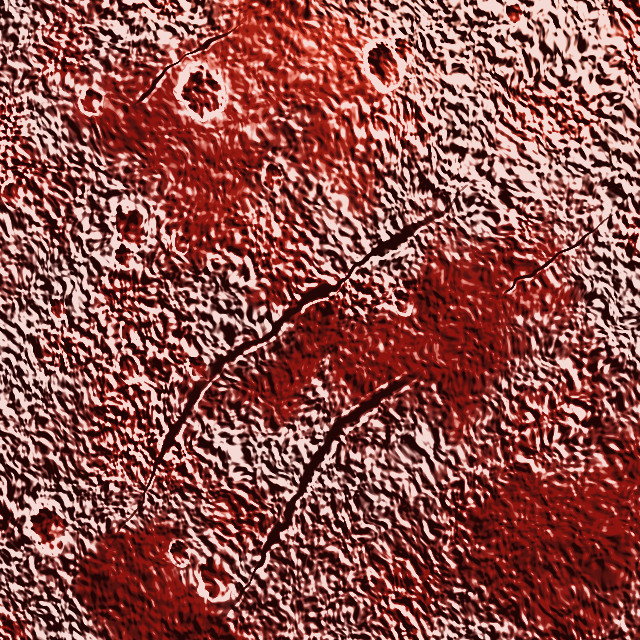
Give the GLSL for this texture, as a Shadertoy shader.

```glsl
// Cratered red terrain: embossed grain, coarse and black-and-white on rough
// ground, faint on smooth red plains, cut by diagonal rifts and oval craters.
// All parts add to one tone, which a dark-red-to-pale ramp turns into colour.

const vec3 SHADOW = vec3(0.13, 0.02, 0.02);
const vec3 DEEP   = vec3(0.35, 0.07, 0.06);
const vec3 RED    = vec3(0.56, 0.08, 0.06);
const vec3 SALMON = vec3(0.86, 0.47, 0.42);
const vec3 PALE   = vec3(0.96, 0.85, 0.83);
const vec3 ORANGE = vec3(0.16, 0.08, 0.03);
const float GRAIN_SCALE = 138.0;   // grains across the canvas
const float GRAIN_TILT = -0.45;    // lean of the grains, radians
const float GRAIN_STRETCH = 0.78;  // below 1 lengthens the grains
const float FINE_TURN = 0.9;       // turn of the fine grains, radians
const float ROUGH_GAIN = 1.85;
const float SMOOTH_GAIN = 0.5;
const float RIFT_WIDTH = 0.0056;
const float LIP_WIDTH = 0.0038;

// Smooth plains: centre and radius
const vec3 PLAINS[5] = vec3[5](
    vec3(0.36, 0.82, 0.19), vec3(0.66, 0.49, 0.17), vec3(0.92, 0.17, 0.20),
    vec3(0.22, 0.06, 0.10), vec3(0.44, 0.47, 0.10));
// Rifts: bend point, length of the lower arm, length of the upper arm
const vec4 RIFTS[4] = vec4[4](
    vec4(0.34, 0.43, 0.34, 0.54), vec4(0.54, 0.34, 0.42, 0.16),
    vec4(0.24, 0.87, 0.05, 0.16), vec4(0.81, 0.56, 0.04, 0.20));
const vec2 LOWER_ARM = vec2(-0.53, -0.85);
const vec2 UPPER_ARM = vec2(0.82, 0.57);

float hash(vec2 p) {
    return fract(sin(dot(p, vec2(127.1, 311.7))) * 43758.5453);
}
float noise(vec2 p) {
    vec2 i = floor(p), f = fract(p);
    f = f * f * (3.0 - 2.0 * f);
    return mix(mix(hash(i), hash(i + vec2(1, 0)), f.x),
               mix(hash(i + vec2(0, 1)), hash(i + vec2(1, 1)), f.x), f.y);
}
vec2 noise2(vec2 p) { return vec2(noise(p), noise(p + 31.0)) - 0.5; }
mat2 rotation(float a) { return mat2(cos(a), sin(a), -sin(a), cos(a)); }

// Height difference along the light: zero-mean grain
float relief(vec2 p) {
    vec2 bent = p + 0.035 * noise2(p * 7.0) + 0.012 * noise2(p * 36.0);
    vec2 q = rotation(GRAIN_TILT) * bent * GRAIN_SCALE;
    q.y *= GRAIN_STRETCH;
    vec2 light = vec2(0.9, 0.3);
    mat2 turn = 1.65 * rotation(FINE_TURN);
    float coarse = noise(q) - noise(q + light);
    float fine = noise(turn * q + 17.0) - noise(turn * (q + 0.65 * light) + 17.0);
    float broad = noise(q * 0.45 + 71.0) - noise((q + 1.6 * light) * 0.45 + 71.0);
    return coarse + 0.6 * fine + 0.35 * broad;
}

float smoothGround(vec2 p) {
    vec2 warp = 0.16 * noise2(p * 7.0) + 0.06 * noise2(p * 28.0);
    float cover = 0.0;
    for (int i = 0; i < 5; i++) {
        vec2 q = rotation(-0.6) * (p + warp - PLAINS[i].xy);
        float d = length(q * vec2(0.85, 1.2)) / PLAINS[i].z;
        cover = max(cover, 1.0 - smoothstep(0.5, 1.4, d));
    }
    return clamp(cover + 0.4 * smoothstep(0.55, 0.85, noise(p * 9.0 + 5.0)), 0.0, 1.0);
}

// Signed distance to an arm (x) and position along it (y)
vec2 arm(vec2 p, vec2 dir, float len) {
    float h = clamp(dot(p, dir) / len, 0.0, 1.0);
    return vec2(sign(dir.x * p.y - dir.y * p.x) * length(p - dir * len * h), h);
}

float addRifts(vec2 p, float tone) {
    vec2 wobble = 0.024 * noise2(p * 19.0) + 0.009 * noise2(p * 65.0);
    for (int i = 0; i < 4; i++) {
        vec2 q = p + wobble - RIFTS[i].xy;
        vec2 low = arm(q, LOWER_ARM, RIFTS[i].z) * vec2(-1, 1);
        vec2 high = arm(q, UPPER_ARM, RIFTS[i].w);
        vec2 r = abs(low.x) < abs(high.x) ? low : high;
        float fade = 1.0 - smoothstep(0.6, 1.0, r.y);
        float size = i < 2 ? 1.0 : 0.4;
        float w = RIFT_WIDTH * size * (0.5 + 0.5 * fade) * (0.4 + 1.2 * noise(p * 18.0));
        float core = 1.0 - smoothstep(w * 0.6, w * 1.3, abs(r.x));
        float lip = 1.0 - smoothstep(0.3, 1.0, abs(abs(r.x) - w * 1.7) / LIP_WIDTH);
        lip *= (r.x < 0.0 ? 0.75 : 0.4) * size * (0.2 + 1.2 * noise(p * 40.0));
        tone = mix(tone + lip * fade, 0.03, core * (0.3 + 0.7 * fade));
    }
    return tone;
}

// Hash-scattered oval pits: shaded top, lit floor, ragged white rim
void addCraters(vec2 p, float grain, float cells, float chance, float seed,
                inout float tone, inout float pitMask) {
    for (int k = 0; k < 9; k++) {
        vec2 id = floor(p * cells) + vec2(k % 3, k / 3) - 1.0;
        if (hash(id + seed) > chance) continue;
        vec2 centre = (id + 0.5 + 0.7 * (vec2(hash(id + seed + 3.1), hash(id + seed + 7.7)) - 0.5)) / cells;
        float radius = mix(0.13, 0.19, hash(id + seed + 11.3)) / cells;
        vec2 q = rotation(-0.25) * (p - centre) / radius * vec2(1.3, 0.95);
        float d = length(q) + 0.4 * (noise(p * 55.0 + seed) - 0.5) + 0.2 * grain;
        float inside = 1.0 - smoothstep(0.8, 0.95, d);
        float rim = 1.0 - smoothstep(0.06, 0.22, abs(d - 1.05));
        float halo = smoothstep(0.9, 1.1, d) * (1.0 - smoothstep(1.1, 1.8, d));
        float lit = 0.6 - 0.35 * dot(normalize(q + 1e-4), vec2(0.8, 0.6));
        float pit = 0.34 - 0.42 * q.y + 0.12 * q.x + 0.8 * grain;
        tone = mix(tone, pit, inside) + rim * lit * (0.4 + 0.9 * noise(p * 70.0)) + halo * 0.15;
        pitMask = max(pitMask, inside);
    }
}

vec3 ramp(float t) {
    vec3 c = mix(SHADOW, DEEP, smoothstep(0.0, 0.24, t));
    c = mix(c, RED, smoothstep(0.24, 0.46, t));
    c = mix(c, SALMON, smoothstep(0.54, 0.72, t));
    return mix(c, PALE, smoothstep(0.70, 0.87, t));
}

void mainImage(out vec4 fragColor, in vec2 fragCoord) {
    vec2 p = fragCoord / iResolution.y;
    float grain = relief(p), plain = smoothGround(p), pit = 0.0;
    float rise = 0.35 * p.x + 0.65 * p.y;
    // Ground and landforms
    float base = mix(mix(0.36, 0.68, rise), mix(0.27, 0.50, p.y), plain);
    base += 0.24 * (noise(p * 15.0 + 60.0) - 0.5) + 0.16 * (noise(p * 33.0 + 90.0) - 0.5);
    float tone = base + grain * mix(ROUGH_GAIN, SMOOTH_GAIN, plain);
    tone = addRifts(p, tone);
    addCraters(p, grain, 4.0, 0.34, 23.0, tone, pit);
    addCraters(p, grain, 9.0, 0.2, 57.0, tone, pit);
    tone = clamp(tone, 0.0, 1.0);
    // Colour: greyer on rough ground, orange toward the top
    float grey = (1.0 - plain) * (1.0 - pit) * smoothstep(0.2, 0.7, noise(p * 11.0 + 80.0) + 0.2 * rise);
    vec3 color = mix(ramp(tone), mix(SHADOW, PALE, smoothstep(0.05, 0.92, tone)), 0.75 * grey);
    float warm = smoothstep(0.45, 1.0, p.y) * smoothstep(0.3, 0.8, noise(p * 5.0 + 13.0));
    color += ORANGE * warm * smoothstep(0.3, 0.5, tone) * (1.0 - smoothstep(0.6, 0.9, tone));
    fragColor = vec4(color, 1.0);
}
```
